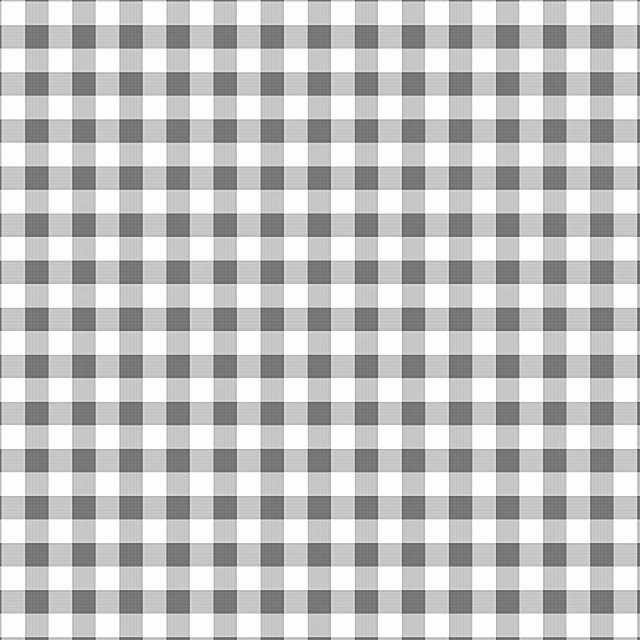
Reproduce this pattern procedurally as a Shadertoy shader.

```glsl
#define REPEATS 13.593      // checks across and down
#define STRIPE_CENTER 0.0576 // first stripe, from the top left
#define STRIPE_WIDTH 0.498  // share of one repeat
#define WHITE 0.992
#define GRAY 0.78
#define DARK 0.468
#define RIM_WIDTH 0.026     // in repeats
#define RIM_TONE 0.06
#define THREADS 14.0        // threads per repeat
#define THREAD_TONE 0.012
#define WEAR_TONE 0.012

vec2 hashGradient(vec2 cell) {
    vec3 p = fract(vec3(cell.xyx) * vec3(0.1031, 0.1030, 0.0973));
    p += dot(p, p.yzx + 33.33);
    return 2.0 * fract((p.xx + p.yz) * p.zy) - 1.0;
}

float gradientNoise(vec2 p) {
    vec2 cell = floor(p), f = fract(p);
    vec2 u = f * f * f * (f * (f * 6.0 - 15.0) + 10.0);
    vec2 e = vec2(0.0, 1.0);
    float a = dot(hashGradient(cell), f);
    float b = dot(hashGradient(cell + e.yx), f - e.yx);
    float c = dot(hashGradient(cell + e.xy), f - e.xy);
    float d = dot(hashGradient(cell + e.yy), f - e.yy);
    return mix(mix(a, b, u.x), mix(c, d, u.x), u.y);
}

void mainImage(out vec4 fragColor, in vec2 fragCoord) {
    // Canvas units measured from the top left, then repeat units
    vec2 uv = vec2(fragCoord.x, iResolution.y - fragCoord.y) / iResolution.y;
    vec2 p = (uv - STRIPE_CENTER) * REPEATS;
    float pixel = REPEATS / iResolution.y;

    // Signed distance to the stripe edge on each axis, positive inside
    vec2 edge = 0.5 * STRIPE_WIDTH - abs(fract(p + 0.5) - 0.5);
    vec2 stripe = smoothstep(-0.7 * pixel, 0.7 * pixel, edge);

    // Crossing stripes: white ground, gray single layer, dark overlap
    float tone = mix(mix(WHITE, GRAY, stripe.x), mix(GRAY, DARK, stripe.x), stripe.y);

    // Crisp rims: darker inside each stripe edge, lighter outside
    vec2 rim = 1.0 - smoothstep(RIM_WIDTH, RIM_WIDTH + pixel, abs(edge));
    tone -= RIM_TONE * dot(rim, 2.0 * stripe - 1.0);

    // Fine threads and faint uneven dye, on the stripes only
    float threadFade = 1.0 - smoothstep(0.3, 0.5, THREADS * pixel);
    vec2 thread = sin(6.28318 * THREADS * p) * threadFade;
    float dyed = max(stripe.x, stripe.y);
    tone += THREAD_TONE * dot(stripe, thread);
    tone += WEAR_TONE * dyed * gradientNoise(p * vec2(5.0, 7.0));

    fragColor = vec4(vec3(clamp(tone, 0.0, WHITE)), 1.0);
}
```
